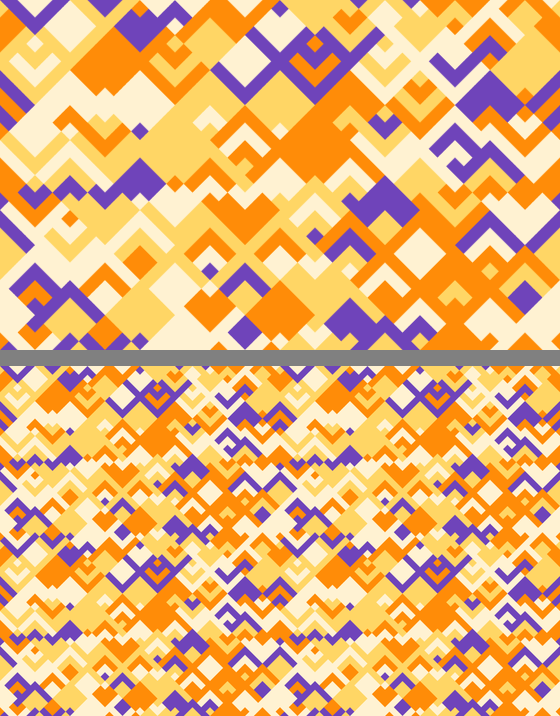
Top, the tile; bottom, the same tile 2 across and 2 down.
Give the GLSL for this pattern, as a WebGL 2 fragment shader.

```glsl
#version 300 es
precision highp float;
// Diamond tiles, each cut into nested chevrons that point up or down at random.
// The plane is turned by 45 degrees so that a tile is a unit square; the bands
// are steps of the distance from one corner, and tile ids wrap at the borders.

uniform vec2 u_resolution;
out vec4 fragColor;

const vec2 TILES = vec2(8.0, 5.0);   // whole diamonds across and up
const float BANDS = 4.0;             // nested chevrons per diamond
const float UP_SHARE = 0.53;         // share of chevrons pointing up
const float SOFTNESS = 0.0036;       // edge width in canvas heights
const int SAMPLES = 4;               // smoothing samples per axis
const float SEED = 3.7;

const vec3 CREAM  = vec3(1.00, 0.95, 0.825);
const vec3 YELLOW = vec3(1.00, 0.84, 0.395);
const vec3 ORANGE = vec3(1.00, 0.55, 0.03);
const vec3 PURPLE = vec3(0.435, 0.265, 0.73);

// Running totals of the colour shares; purple takes the rest.
const float CREAM_END = 0.28;
const float YELLOW_END = 0.56;
const float ORANGE_END = 0.825;

float hash(vec3 p) {
    return fract(sin(dot(p, vec3(127.1, 311.7, 74.7)) + SEED) * 43758.5453);
}

vec3 palette(float t) {
    if (t < CREAM_END) return CREAM;
    if (t < YELLOW_END) return YELLOW;
    if (t < ORANGE_END) return ORANGE;
    return PURPLE;
}

// Every second tile of a row shares one random offset with evenly spread
// steps, which keeps the colour shares steady without a visible order.
float pick(vec2 id, float band) {
    float stepCount = TILES.x * 0.5;
    float start = hash(vec3(mod(id.x, 2.0), id.y, band + 1.0));
    return fract(start + floor(id.x * 0.5) / stepCount);
}

vec3 pattern(vec2 uv) {
    // Turn the plane: diamonds become unit squares.
    vec2 p = uv * TILES;
    vec2 q = vec2(p.x + p.y, p.y - p.x);
    vec2 cell = floor(q);
    vec2 local = q - cell;

    // Column and staggered row of the tile, wrapped to the canvas.
    float column = floor((cell.x - cell.y) * 0.5);
    float row = cell.x + cell.y + 1.0;
    vec2 id = mod(vec2(column, row), vec2(TILES.x, 2.0 * TILES.y));

    // Nested chevrons, turned over for those pointing down.
    if (hash(vec3(id, 17.0)) > UP_SHARE) local = 1.0 - local;
    float band = min(floor(max(local.x, local.y) * BANDS), BANDS - 1.0);
    return palette(pick(id, band));
}

void main() {
    // Average a small square of samples to smooth the edges.
    float width = max(SOFTNESS * u_resolution.y, 1.0);
    vec3 sum = vec3(0.0);
    for (int y = 0; y < SAMPLES; y++) {
        for (int x = 0; x < SAMPLES; x++) {
            vec2 offset = (vec2(x, y) + 0.5) / float(SAMPLES) - 0.5;
            sum += pattern((gl_FragCoord.xy + offset * width) / u_resolution);
        }
    }
    fragColor = vec4(sum / float(SAMPLES * SAMPLES), 1.0);
}
```
